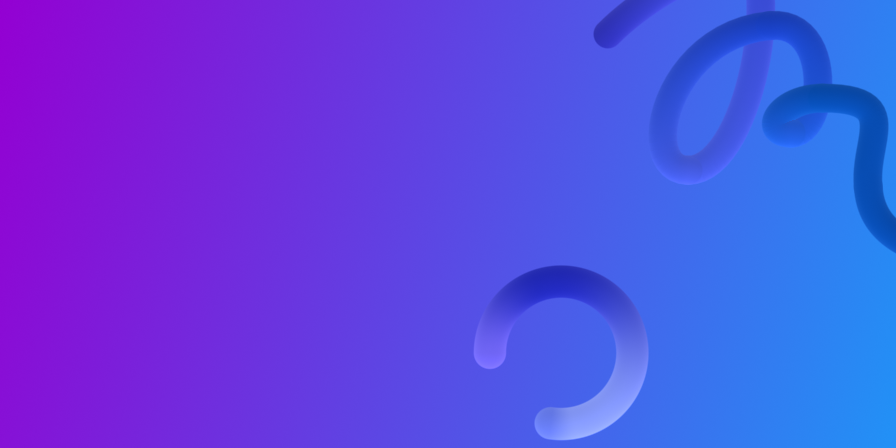
Give the GLSL for this background, as a WebGL 2 fragment shader.

```glsl
#version 300 es
precision highp float;
// Violet to azure gradient with two glossy tubes: an open ring and a looping ribbon.
// The ring is an arc distance; the ribbon is a chain of cubic curves painted in order.
// Each tube is shaded from its sideways offset, with a soft rim. Units: canvas height.
uniform vec2 u_resolution;
out vec4 fragColor;

const float TAU = 6.2831853;
const float RIBBON_RADIUS = 0.032;

const vec3 VIOLET = vec3(0.58, 0.0, 0.825);
const vec3 AZURE = vec3(0.13, 0.57, 0.965);
const vec3 INDIGO = vec3(0.19, 0.20, 0.74);
const vec3 ROYAL = vec3(0.22, 0.29, 0.83);
const vec3 SOFT_BLUE = vec3(0.27, 0.36, 0.89);
const vec3 COBALT = vec3(0.10, 0.25, 0.76);
const vec3 OCEAN = vec3(0.13, 0.36, 0.86);
const vec3 DEEP_SEA = vec3(0.03, 0.30, 0.70);
const vec3 LAVENDER = vec3(0.44, 0.40, 0.96);
const vec3 NAVY = vec3(0.13, 0.16, 0.73);
const vec3 PERIWINKLE = vec3(0.53, 0.61, 1.0);

float hash(vec2 p) {
  return fract(sin(dot(p, vec2(12.9898, 78.233))) * 43758.5453);
}

vec3 background(vec2 p, float aspect) {
  vec2 dir = vec2(0.966, -0.259);
  float span = dot(vec2(aspect, 1.0), abs(dir));
  float t = dot(p - 0.5 * vec2(aspect, 1.0), dir) / span + 0.5;
  return mix(VIOLET, AZURE, clamp(t, 0.0, 1.0));
}

float coverage(float dist, float pixel) {
  return 1.0 - smoothstep(-pixel, pixel, dist);
}

// Darker on the upper side, lighter below, with a faint pale rim.
vec3 shadeTube(vec3 base, vec2 normal, float contrast) {
  float rim = dot(normal, normal);
  return base * (1.0 - contrast * normal.y) + 0.05 * rim * rim;
}

vec2 cubic(vec2 a, vec2 b, vec2 c, vec2 d, float t) {
  return mix(mix(mix(a, b, t), mix(b, c, t), t),
             mix(mix(b, c, t), mix(c, d, t), t), t);
}

// Paints one round-ended cubic tube whose colour runs from start to end.
vec3 paintCurve(vec3 under, vec2 p, vec2 a, vec2 b, vec2 c, vec2 d,
                vec3 start, vec3 end, float pixel) {
  const int STEPS = 24;
  float nearest = 1e3;
  float along = 0.0;
  vec2 lateral = vec2(0.0);
  vec2 from = a;
  for (int i = 0; i < STEPS; i++) {
    vec2 to = cubic(a, b, c, d, float(i + 1) / float(STEPS));
    vec2 edge = to - from;
    float h = clamp(dot(p - from, edge) / dot(edge, edge), 0.0, 1.0);
    vec2 offset = p - from - h * edge;
    float dist = length(offset);
    if (dist < nearest) {
      vec2 side = normalize(vec2(-edge.y, edge.x));
      nearest = dist;
      along = (float(i) + h) / float(STEPS);
      lateral = side * dot(offset, side);
    }
    from = to;
  }
  vec3 tint = shadeTube(mix(start, end, along), lateral / RIBBON_RADIUS, 0.14);
  return mix(under, tint, coverage(nearest - RIBBON_RADIUS, pixel));
}

// Paints an arc running clockwise from the left through the given sweep.
vec3 paintRing(vec3 under, vec2 p, vec2 center, float radius, float thickness,
               float sweep, float pixel) {
  vec2 v = p - center;
  float angle = mod(atan(v.y, -v.x), TAU);
  angle = angle > 0.5 * (sweep + TAU) ? 0.0 : min(angle, sweep);
  vec2 offset = v - radius * vec2(-cos(angle), sin(angle));
  vec3 tint = mix(LAVENDER, NAVY, smoothstep(-0.1, 1.3, angle));
  tint = mix(tint, PERIWINKLE, smoothstep(1.5, 4.2, angle));
  tint = mix(tint, SOFT_BLUE, 0.6 * smoothstep(4.5, 5.0, angle));
  tint = shadeTube(tint, offset / thickness, 0.10);
  return mix(under, tint, coverage(length(offset) - thickness, pixel));
}

vec3 paintRibbon(vec3 col, vec2 p, float pixel) {
  vec2 top = vec2(1.693, 1.052), bigLoop = vec2(1.536, 0.62);
  vec2 crest = vec2(1.719, 0.943), smallLoop = vec2(1.766, 0.703);
  vec2 shoulder = vec2(1.836, 0.781), tail = vec2(1.938, 0.583);
  col = paintCurve(col, p, vec2(1.357, 0.924), vec2(1.458, 1.026), vec2(1.66, 1.13), top, INDIGO, SOFT_BLUE, pixel);
  col = paintCurve(col, p, top, vec2(1.719, 0.896), vec2(1.646, 0.62), bigLoop, ROYAL, SOFT_BLUE, pixel);
  col = paintCurve(col, p, bigLoop, vec2(1.419, 0.62), vec2(1.484, 0.922), crest, SOFT_BLUE, COBALT, pixel);
  col = paintCurve(col, p, crest, vec2(1.862, 0.956), vec2(1.844, 0.703), smallLoop, COBALT, OCEAN, pixel);
  col = paintCurve(col, p, smallLoop, vec2(1.698, 0.703), vec2(1.74, 0.781), shoulder, OCEAN, DEEP_SEA, pixel);
  col = paintCurve(col, p, shoulder, vec2(2.018, 0.781), vec2(1.927, 0.688), tail, DEEP_SEA, DEEP_SEA, pixel);
  return paintCurve(col, p, tail, vec2(1.943, 0.505), vec2(1.992, 0.471), vec2(2.044, 0.448), DEEP_SEA, DEEP_SEA, pixel);
}

void main() {
  float pixel = 1.0 / u_resolution.y;
  vec2 p = gl_FragCoord.xy * pixel;
  vec3 col = background(p, u_resolution.x * pixel);
  col = paintRibbon(col, p, pixel);
  col = paintRing(col, p, vec2(1.2526, 0.2125), 0.159, 0.036, 4.86, pixel);
  col += (hash(p) - 0.5) / 255.0; // dither against banding
  fragColor = vec4(col, 1.0);
}
```
